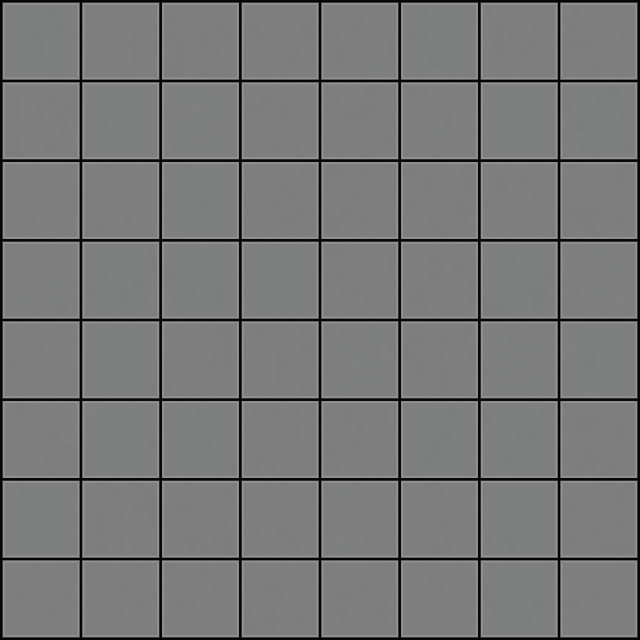
This pattern is drawn by a Shadertoy shader. Its source:

```glsl
// Grey square tiles, eight by eight, parted by thin black joints.
// Distance to the nearest joint shapes the dark line and the pale rim beside it;
// hashed value noise adds a barely visible mottling and a per-tile tint.

float hash(vec2 p) {
    vec3 q = fract(vec3(p.xyx) * 0.1031);
    q += dot(q, q.yzx + 33.33);
    return fract((q.x + q.y) * q.z);
}

float valueNoise(vec2 p) {
    vec2 cell = floor(p);
    vec2 f = fract(p);
    f = f * f * (3.0 - 2.0 * f);
    return mix(mix(hash(cell), hash(cell + vec2(1, 0)), f.x),
               mix(hash(cell + vec2(0, 1)), hash(cell + vec2(1, 1)), f.x), f.y);
}

void mainImage(out vec4 fragColor, in vec2 fragCoord) {
    vec2 uv = fragCoord / iResolution.xy;
    float pixel = 1.0 / min(iResolution.x, iResolution.y);

    // Grid centred on the canvas, with the outer joints just inside its border
    float pitch = 0.1245;
    vec2 grid = (uv - 0.5) / pitch;
    vec2 tile = floor(grid) + 4.0;
    vec2 toJoint = abs(fract(grid + 0.5) - 0.5) * pitch;
    float d = min(toJoint.x, toJoint.y);

    // Tile face with faint mottling and tint
    vec3 color = vec3(0.493, 0.495, 0.497);
    color += 0.010 * (valueNoise(uv * vec2(110.0, 70.0)) - 0.5);
    color += vec3(0.004, -0.003, 0.002) * (hash(tile + 7.0) - 0.5);

    // Pale rim along each joint
    float rim = 1.0 - smoothstep(0.0042, 0.0064, d);
    color = mix(color, vec3(0.570, 0.572, 0.570), rim);

    // Black joint with a soft edge
    float soft = max(0.0011, 0.5 * pixel);
    float joint = 1.0 - smoothstep(0.0021 - soft, 0.0021 + soft, d);
    color = mix(color, vec3(0.015), joint);

    fragColor = vec4(color, 1.0);
}
```
